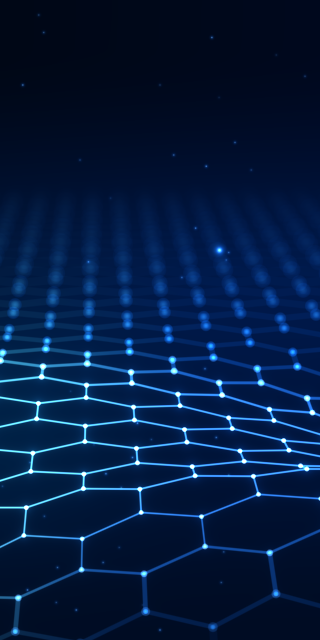
This background is drawn by a Shadertoy shader. Its source:

```glsl
// Draws a glowing hexagonal mesh rolling into a dark blue haze with soft bokeh nodes.

const vec3 CYAN = vec3(0.30, 0.78, 0.84);
const vec3 AZURE = vec3(0.06, 0.42, 0.92);
const vec3 ICE = vec3(0.76, 0.94, 1.0);
const float EDGE_BLUR = 0.0028;

float hash(float n) {
    return fract(sin(n * 127.1) * 43758.5453);
}

float bell(float x, float center, float width) {
    float t = (x - center) / width;
    return exp(-t * t);
}

float disc(float d, float radius) {
    return 1.0 - smoothstep(radius - EDGE_BLUR, radius + EDGE_BLUR, d);
}

float segmentDistance(vec2 p, vec2 a, vec2 b) {
    vec2 ab = b - a;
    float t = clamp(dot(p - a, ab) / dot(ab, ab), 0.0, 1.0);
    return length(p - a - ab * t);
}

// Vertical swell of the sheet; column runs sideways, row runs into the distance.
float swell(float column, float row) {
    float lift = 0.0755 * exp(-0.9 * row) - 0.034 * bell(row, 2.2, 1.0);
    float tilt = 0.0286 * bell(row, 7.5, 2.5) - 0.073 * bell(row, 0.8, 2.45);
    float bend = 0.0117 * bell(row, 5.0, 5.0);
    return lift + column * (tilt + column * bend);
}

float perspective(float row) {
    return 1.0 / (1.0 + 0.0545 * row);
}

vec2 project(float column, float row) {
    float s = perspective(row);
    return vec2(0.315 + 0.4 * s * (column + 0.344),
                1.953 * s - 0.18 + swell(column, row));
}

// Finds the (column, row) seen at a canvas point by fixed-point iteration.
vec2 unproject(vec2 p) {
    vec2 cell = vec2(0.0, 5.0);
    for (int i = 0; i < 6; i++) {
        float s = max((p.y + 0.18 - swell(cell.x, cell.y)) / 1.953, 0.35);
        cell.y = clamp((1.0 / s - 1.0) / 0.0545, -2.0, 30.0);
        cell.x = (p.x - 0.315) / (0.4 * perspective(cell.y)) - 0.344;
    }
    return cell;
}

// Lens blur radius, growing away from the sharp rows.
float blurAt(float row) {
    return min(max(row - 7.0, 0.0) * 0.0021, 0.027) + max(1.0 - row, 0.0) * 0.005;
}

float focusAt(float row) {
    return smoothstep(-1.4, 2.8, row) * (1.0 - smoothstep(6.5, 10.5, row));
}

float fadeAt(float row) {
    float far = exp(-0.32 * max(row - 9.5, 0.0)) + 0.012;
    return smoothstep(-2.0, 1.2, row) * far * (1.0 - smoothstep(25.0, 28.5, row));
}

vec3 drawEdge(vec2 p, vec2 a, vec2 b, float row, float spread, vec3 tint) {
    float d = segmentDistance(p, a, b);
    float focus = focusAt(row);
    float core = disc(d, 0.0026 + blurAt(row) * spread);
    vec3 light = tint * mix(0.17 * fadeAt(row), 0.72, focus) + ICE * 0.36 * focus * focus;
    return light * core + tint * 0.09 * focus * exp(-d / 0.010);
}

vec3 drawNode(vec2 p, vec2 center, float row) {
    float d = length(p - center);
    float focus = focusAt(row);
    float radius = 0.007 + blurAt(row);
    vec3 light = mix(AZURE * 0.42, ICE, focus) * disc(d, radius);
    light += vec3(0.18, 0.42, 0.5) * bell(d, 0.0, radius * 0.45);
    return light * fadeAt(row) + AZURE * 0.12 * focus * exp(-d / 0.014);
}

vec3 drawMesh(vec2 p) {
    vec2 cell = unproject(p);
    vec3 tint = mix(CYAN, AZURE, smoothstep(0.0, 0.7, p.x + 0.25 * smoothstep(1.5, 1.75, p.y)));
    vec3 light = vec3(0.0);
    for (int i = -3; i <= 3; i++) {
        float row = floor(cell.y) + float(i);
        float stagger = 0.5 * mod(row, 2.0);
        for (int j = -1; j <= 1; j++) {
            float column = floor(cell.x - stagger + 0.5) + stagger + float(j);
            vec2 nearNode = project(column, row - 0.333);
            vec2 farNode = project(column, row + 0.333);
            light += drawEdge(p, nearNode, farNode, row, 0.95, tint);
            for (float side = -0.5; side < 1.0; side += 1.0) {
                vec2 neighbor = project(column + side, row + 0.667);
                light += drawEdge(p, farNode, neighbor, row + 0.5, 0.6, tint);
            }
            light += drawNode(p, nearNode, row - 0.333) + drawNode(p, farNode, row + 0.333);
        }
    }
    return light;
}

vec3 drawBackdrop(vec2 p) {
    vec3 color = mix(vec3(0.0, 0.028, 0.085), vec3(0.0, 0.065, 0.195), smoothstep(0.15, 0.8, p.y));
    color += vec3(0.0, 0.03, 0.09) * bell(p.y, 0.95, 0.33) * smoothstep(-0.4, 0.8, p.x);
    color += vec3(0.0, 0.06, 0.07) * bell(length(p - vec2(0.0, 1.3)), 0.0, 0.4);
    color += vec3(0.0, 0.004, 0.03) * p.x * (1.0 - smoothstep(0.3, 0.9, p.y));
    return color * (1.0 - 0.3 * smoothstep(1.45, 2.0, p.y));
}

vec3 drawSpark(vec2 p, vec2 center, float size, float power) {
    float d = length(p - center);
    return power * (AZURE * bell(d, 0.0, size * 2.2) * 0.6 + ICE * bell(d, 0.0, size) * 0.6);
}

void mainImage(out vec4 fragColor, in vec2 fragCoord) {
    // Canvas units: width 1, height 2, measured downward from the top.
    vec2 p = vec2(fragCoord.x - 0.5 * iResolution.x, iResolution.y - fragCoord.y);
    p = p * 2.0 / iResolution.y + vec2(0.5, 0.0);
    vec3 color = drawBackdrop(p) + drawMesh(p);
    // Drifting dust and one brighter spark.
    for (float i = 1.0; i < 43.0; i++) {
        vec2 center = vec2(hash(i), 2.0 * hash(i + 57.0));
        color += drawSpark(p, center, 0.0025, 0.1 + 0.4 * hash(i + 91.0));
    }
    color += drawSpark(p, vec2(0.686, 0.782), 0.006, 1.2);
    fragColor = vec4(min(color, 1.0), 1.0);
}
```
